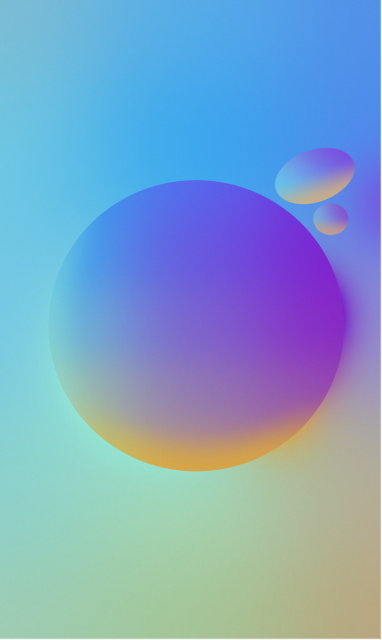
Give the GLSL for this background, as a WebGL 2 fragment shader.

```glsl
#version 300 es
precision highp float;
// Soft gradient backdrop with one large iridescent sphere and two small blobs.
uniform vec2 u_resolution;
out vec4 outColor;

// Shapes, in units of the canvas height
const vec2 SPHERE_CENTER = vec2(0.3066, 0.491);
const vec2 SPHERE_RADII = vec2(0.2310, 0.2275);
const vec2 OVAL_CENTER = vec2(0.492, 0.725);
const vec2 OVAL_RADII = vec2(0.0645, 0.0405);
const float OVAL_TILT = 0.35;
const vec2 BEAD_CENTER = vec2(0.517, 0.6575);
const vec2 BEAD_RADII = vec2(0.0275, 0.0245);
const vec2 VIOLET_SPOT = vec2(0.605, 0.68);
const float MESH_SHARPNESS = 2.5;
const float BORDER = 0.002;
const float GRAIN = 0.008;

// Gradient meshes: three columns, each listed from top to bottom
const vec3 SKY_LEFT[5] = vec3[5](vec3(.50, .74, .82), vec3(.44, .79, .89),
    vec3(.45, .78, .90), vec3(.54, .82, .81), vec3(.62, .80, .70));
const vec3 SKY_MID[5] = vec3[5](vec3(.34, .68, .91), vec3(.19, .65, .94),
    vec3(.42, .72, .90), vec3(.65, .84, .69), vec3(.64, .77, .58));
const vec3 SKY_RIGHT[5] = vec3[5](vec3(.32, .56, .91), vec3(.31, .53, .92),
    vec3(.58, .54, .83), vec3(.71, .67, .58), vec3(.73, .64, .48));
const vec3 BALL_LEFT[5] = vec3[5](vec3(.18, .68, .93), vec3(.24, .70, .93),
    vec3(.40, .76, .86), vec3(.62, .80, .66), vec3(.82, .80, .40));
const vec3 BALL_MID[5] = vec3[5](vec3(.34, .41, .93), vec3(.41, .34, .88),
    vec3(.49, .38, .81), vec3(.57, .47, .70), vec3(.76, .60, .42));
const vec3 BALL_RIGHT[5] = vec3[5](vec3(.46, .14, .86), vec3(.50, .12, .81),
    vec3(.54, .14, .77), vec3(.59, .28, .68), vec3(.72, .48, .42));

// Light and accent colours
const vec3 MINT = vec3(.58, .91, .84);
const vec3 CYAN = vec3(.40, .77, .92);
const vec3 VIOLET = vec3(.47, .31, .88);
const vec3 PURPLE = vec3(.48, .12, .78);
const vec3 PINK = vec3(.68, .36, .64);
const vec3 YELLOW = vec3(.76, .76, .40);
const vec3 AMBER = vec3(.86, .66, .24);
const vec3 PEACH = vec3(.82, .68, .50);
const vec3 PAPER = vec3(.96);

// Smooth blend down one column, t from 0 (top) to 1 (bottom)
vec3 blendColumn(vec3 colors[5], float t) {
    vec4 sum = vec4(0.0);
    for (int i = 0; i < 5; i++) {
        float d = t * 4.0 - float(i);
        sum += exp(-MESH_SHARPNESS * d * d) * vec4(colors[i], 1.0);
    }
    return sum.rgb / sum.a;
}

// Smooth blend across the three columns
vec3 blendMesh(vec3 left[5], vec3 mid[5], vec3 right[5], vec2 uv) {
    vec3 d = uv.x * 2.0 - vec3(0.0, 1.0, 2.0);
    vec3 w = exp(-MESH_SHARPNESS * d * d);
    float t = 1.0 - uv.y;
    return (w.x * blendColumn(left, t) + w.y * blendColumn(mid, t)
        + w.z * blendColumn(right, t)) / (w.x + w.y + w.z);
}

// Glow strength around a direction, fading with distance from the edge
float edgeGlow(vec2 dir, float dist, float angle, float spread, float reach) {
    float facing = dot(dir, vec2(cos(angle), sin(angle)));
    return exp((facing - 1.0) / spread - max(dist, 0.0) / reach);
}

// Antialiased cover of a unit disc with the given mean radius
float discCover(vec2 q, float radius) {
    float dist = (length(q) - 1.0) * radius * u_resolution.y;
    return 1.0 - smoothstep(-0.7, 0.7, dist);
}

float hash(vec2 cell) {
    return fract(sin(dot(cell, vec2(127.1, 311.7))) * 43758.5);
}

vec3 background(vec2 p, vec2 uv, vec2 q) {
    vec3 color = blendMesh(SKY_LEFT, SKY_MID, SKY_RIGHT, uv);
    vec2 spot = (p - VIOLET_SPOT) / vec2(0.06, 0.075);
    color = mix(color, VIOLET, 0.75 * exp(-dot(spot, spot)));
    // Coloured light spilling from the sphere
    vec2 dir = q / max(length(q), 0.001);
    float dist = (length(q) - 1.0) * SPHERE_RADII.x;
    color = mix(color, MINT, 0.85 * edgeGlow(dir, dist, -2.35, 0.45, 0.05));
    color = mix(color, AMBER, 0.8 * edgeGlow(dir, dist, -0.8, 0.06, 0.036));
    color = mix(color, PINK, 0.7 * edgeGlow(dir, dist, -0.33, 0.05, 0.026));
    return mix(color, PURPLE, 0.95 * edgeGlow(dir, dist, 0.1, 0.06, 0.023));
}

vec3 sphereColor(vec2 q) {
    vec3 color = blendMesh(BALL_LEFT, BALL_MID, BALL_RIGHT, q * 0.5 + 0.5);
    float rim = smoothstep(0.7, 1.0, length(q));
    vec3 warm = mix(YELLOW, AMBER, smoothstep(-0.75, -0.1, q.x));
    color = mix(color, warm, 0.8 * rim * smoothstep(-0.4, -0.95, q.y));
    return mix(color, MINT, 0.4 * rim * smoothstep(-0.6, -1.0, q.x));
}

// Small blob: cool from left to right, warm underneath
vec3 blobColor(vec2 q) {
    vec3 cool = mix(CYAN, VIOLET, smoothstep(-1.1, 1.2, q.x + 0.3 * q.y));
    return mix(cool, PEACH, 0.9 * smoothstep(0.25, -1.0, q.y));
}

void main() {
    vec2 uv = gl_FragCoord.xy / u_resolution, p = gl_FragCoord.xy / u_resolution.y;
    vec2 sphere = (p - SPHERE_CENTER) / SPHERE_RADII;
    vec3 color = background(p, uv, sphere);
    color = mix(color, sphereColor(sphere), discCover(sphere, SPHERE_RADII.x));
    float c = cos(OVAL_TILT), s = sin(OVAL_TILT);
    vec2 oval = mat2(c, -s, s, c) * (p - OVAL_CENTER) / OVAL_RADII;
    color = mix(color, blobColor(oval), discCover(oval, OVAL_RADII.y));
    vec2 bead = (p - BEAD_CENTER) / BEAD_RADII;
    color = mix(color, mix(blobColor(bead), PINK, 0.2), discCover(bead, BEAD_RADII.y));
    // Fine grain, then a pale hairline along the right and bottom
    color += GRAIN * (hash(floor(p * 512.0)) - 0.5);
    float inset = min(u_resolution.x / u_resolution.y - p.x, p.y) - BORDER;
    color = mix(PAPER, color, clamp(inset * u_resolution.y + 0.5, 0.0, 1.0));
    outColor = vec4(color, 1.0);
}
```
